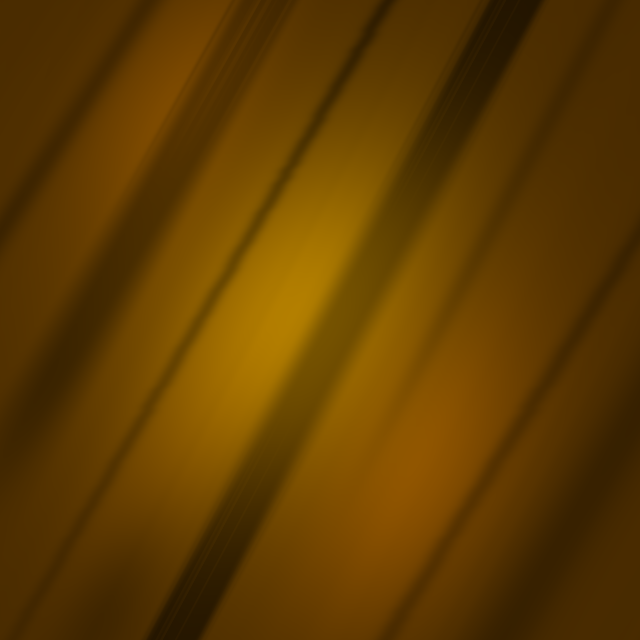
Reproduce this background procedurally as a three.js fragment shader.

```glsl
// Dark slanted streaks over a soft amber glow on brown.
// Stretched Gaussian glows give the light; each streak is a soft band around
// a slanted line that dims it, with fine scratches near the band ends.
varying vec2 vUv;

float hash(float n) {
  return fract(sin(n * 91.345) * 4375.85);
}

float noise(float x) {
  float i = floor(x);
  return mix(hash(i), hash(i + 1.0), smoothstep(0.0, 1.0, x - i));
}

// Gaussian glow stretched along the streak direction
float glow(vec2 p, vec2 centre, float along, float across) {
  vec2 dir = vec2(0.49, 0.872);
  vec2 q = p - centre;
  vec2 r = vec2(dot(q, dir) / along, dot(q, vec2(dir.y, -dir.x)) / across);
  return exp(-dot(r, r));
}

// Horizontal distance from a slanted line that meets the upper edge at topX
float lineOffset(vec2 p, float topX, float slope) {
  return p.x - topX + slope * (1.0 - p.y);
}

float band(float offset, float halfWidth, float blur) {
  return 1.0 - smoothstep(halfWidth - blur, halfWidth + blur, abs(offset));
}

float softLine(float offset, float width) {
  return exp(-offset * offset / (width * width));
}

// Fine lines that run along a band
float scratches(float offset, float seed) {
  return smoothstep(0.45, 0.95, noise(offset * 230.0 + seed));
}

void main() {
  vec2 p = vUv;

  // Brown ground and amber light
  vec3 color = vec3(0.28, 0.165, 0.0);
  color += vec3(0.14, 0.09, 0.0) * glow(p, vec2(0.42, 0.50), 0.38, 0.38);
  color += vec3(0.27, 0.235, 0.0) * glow(p, vec2(0.47, 0.52), 0.30, 0.18);
  color += vec3(0.15, 0.085, 0.0) * glow(p, vec2(0.27, 0.85), 0.24, 0.11);
  color += vec3(0.20, 0.11, 0.0) * glow(p, vec2(0.65, 0.24), 0.28, 0.13);
  color += vec3(0.06, 0.03, 0.0) * glow(p, vec2(0.26, 0.25), 0.25, 0.10);

  // Main band: softer and paler in the middle, scratched at both ends
  float ends = smoothstep(0.12, 0.5, abs(p.y - 0.5));
  float mainOffset = lineOffset(p, 0.807, 0.537);
  float mainBand = band(mainOffset, 0.044, mix(0.024, 0.012, ends));
  float shade = 1.0 - mainBand * mix(0.31, 0.53, ends);
  shade *= 1.0 + 0.22 * ends * mainBand * scratches(mainOffset, 3.0);

  // Left band: spreads and fades as it falls
  float leftOffset = lineOffset(p, 0.419, 0.565);
  float leftBand = band(leftOffset, 0.045, mix(0.055, 0.012, p.y));
  shade *= 1.0 - leftBand * 0.36 * smoothstep(0.1, 0.45, p.y)
               * mix(1.0, 0.75, smoothstep(0.65, 1.0, p.y));
  shade *= 1.0 + 0.15 * leftBand * smoothstep(0.7, 1.0, p.y)
               * scratches(leftOffset, 17.0);

  // Faint companion lines beside the two bands
  float upper = smoothstep(0.6, 1.0, p.y);
  shade *= 1.0 - 0.14 * upper * softLine(mainOffset + 0.054, 0.004);
  shade *= 1.0 - 0.14 * upper * softLine(leftOffset + 0.054, 0.004);

  // Thin streaks
  float roughness = 0.003 * (noise(p.y * 90.0) - 0.5);
  float centreLine = lineOffset(p, 0.607, 0.588) + roughness;
  shade *= 1.0 - mix(0.14, 0.42, p.y) * softLine(centreLine, 0.014);
  float cornerLine = lineOffset(p, 0.234, 0.643);
  shade *= 1.0 - 0.28 * softLine(cornerLine, 0.024);
  float rightLine = lineOffset(p, 0.958, 0.53);
  shade *= 1.0 - 0.17 * smoothstep(0.1, 0.6, p.y) * softLine(rightLine, 0.02);
  float lowerLine = lineOffset(p, 1.228, 0.626) + roughness;
  shade *= 1.0 - 0.24 * softLine(lowerLine, 0.018);

  // Broad shadows in the lower corners
  shade *= 1.0 - 0.27 * softLine(lineOffset(p, 1.39, 0.61), 0.06);
  shade *= 1.0 - 0.25 * glow(p, vec2(0.17, 0.05), 0.16, 0.06);

  // Slight grain along the streak direction
  shade *= 0.99 + 0.02 * noise(mainOffset * 60.0 + 40.0);

  gl_FragColor = vec4(color * shade, 1.0);
}
```
